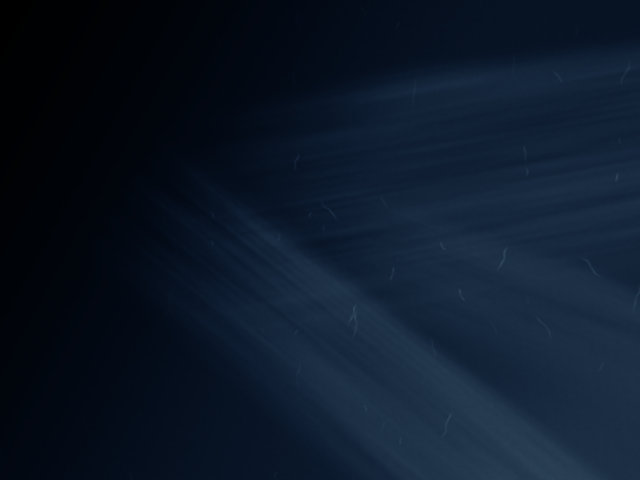
Write a Shadertoy shader that draws this background.

```glsl
// Dark navy backdrop with soft brushed plumes of light and faint scratches.

#define NIGHT_LEVEL 0.128
#define CORNER_GLOW 0.14
#define LOW_PLUME 0.088
#define HIGH_PLUME 0.075
#define MID_PLUME 0.05
#define STREAK_CONTRAST 0.75
#define SCRATCH_CELL 0.11
#define SCRATCH_DENSITY 0.6
#define SCRATCH_LEVEL 0.085
#define GRAIN_LEVEL 0.008

float hash(vec2 p) {
    return fract(sin(dot(p, vec2(127.1, 311.7))) * 43758.5453);
}

float noise(vec2 p) {
    vec2 i = floor(p), f = fract(p);
    f = f * f * (3.0 - 2.0 * f);
    return mix(mix(hash(i), hash(i + vec2(1, 0)), f.x),
               mix(hash(i + vec2(0, 1)), hash(i + vec2(1, 1)), f.x), f.y);
}

// Noise stretched along x: wide bands first, then fine bristle lines
float streaks(vec2 q) {
    float sum = 0.0, weight = 0.36;
    vec2 scale = vec2(2.0, 18.0);
    for (int i = 0; i < 4; i++) {
        sum += weight * noise(q * scale + float(i) * 17.3);
        scale *= vec2(1.5, 1.9);
        weight *= 0.76;
    }
    return sum;
}

// Brushed band: span = lower and upper side, soft = their blur,
// reach = where it starts and where it is full, along its direction
float plume(vec2 p, vec2 dir, vec2 span, vec2 soft, vec2 reach) {
    vec2 q = vec2(dot(p, dir), dot(p, vec2(-dir.y, dir.x)));
    float bristle = streaks(q + dir * 9.0);
    float ragged = q.x + 0.22 * (bristle - 0.5);
    float side = q.y + 0.03 * (noise(q * vec2(4.0, 9.0)) - 0.5);
    float body = smoothstep(span.x - soft.x, span.x + soft.x, side)
               * (1.0 - smoothstep(span.y - soft.y, span.y + soft.y, side));
    return body * smoothstep(reach.x, reach.y, ragged)
         * (1.0 + STREAK_CONTRAST * (bristle - 0.5) * 2.0);
}

// Short bent hairs, at most one per grid cell
float scratches(vec2 p) {
    vec2 home = floor(p / SCRATCH_CELL);
    float sum = 0.0;
    for (int j = -1; j <= 1; j++)
    for (int i = -1; i <= 1; i++) {
        vec2 cell = home + vec2(i, j);
        if (hash(cell + 3.7) > SCRATCH_DENSITY) continue;
        vec2 center = (cell + vec2(hash(cell), hash(cell + 8.1))) * SCRATCH_CELL;
        float lean = (hash(cell + 5.3) - 0.4) * 1.3;
        float halfLength = mix(0.007, 0.042, pow(hash(cell + 1.9), 2.0));
        vec2 d = p - center;
        d = vec2(cos(lean) * d.x + sin(lean) * d.y, cos(lean) * d.y - sin(lean) * d.x);
        d.x += (hash(cell + 6.4) - 0.5) * 12.0 * d.y * d.y;
        d.x += 0.008 * (noise(vec2(d.y * 70.0, cell.x)) - 0.5);
        float line = 1.0 - smoothstep(0.0005, 0.004, abs(d.x));
        float ends = 1.0 - smoothstep(0.4 * halfLength, halfLength, abs(d.y));
        float broken = 0.4 + 0.6 * noise(vec2(d.y * 110.0, cell.y));
        sum += line * ends * broken * mix(0.25, 1.0, hash(cell + 2.6));
    }
    return sum;
}

// Brightness to a navy that turns to steel blue as it lightens
vec3 navy(float level) {
    return vec3(1.5 * level * level, level * (0.36 + 1.2 * level), level);
}

void mainImage(out vec4 fragColor, in vec2 fragCoord) {
    vec2 p = fragCoord / iResolution.xy * vec2(4.0 / 3.0, 1.0);

    // Night gradient, black at the upper left
    float level = 0.004 + NIGHT_LEVEL * smoothstep(0.0, 1.15, p.x + 0.55 * (1.0 - p.y));

    // Glow at the lower right
    vec2 toCorner = p - vec2(1.3, -0.04);
    level += CORNER_GLOW * exp(-3.2 * dot(toCorner, toCorner));

    // Falling, rising and middle plumes
    level += LOW_PLUME * plume(p, vec2(0.78, -0.62), vec2(0.50, 0.77),
                               vec2(0.06, 0.025), vec2(-0.22, 0.25));
    level += HIGH_PLUME * plume(p, vec2(0.984, 0.177), vec2(0.24, 0.67),
                                vec2(0.12, 0.035), vec2(0.45, 1.0));
    level += MID_PLUME * plume(p, vec2(0.935, -0.355), vec2(0.63, 0.83),
                               vec2(0.07, 0.025), vec2(0.4, 0.85));

    // Hold back the brightest overlaps
    level = min(level, 0.26) + 0.6 * max(level - 0.26, 0.0);

    // Scratches and fine grain
    level += SCRATCH_LEVEL * scratches(p) * smoothstep(0.0, 0.2, level);
    level += GRAIN_LEVEL * (noise(p * 190.0) - 0.5) * smoothstep(0.0, 0.15, level);

    fragColor = vec4(navy(max(level, 0.0)), 1.0);
}
```
